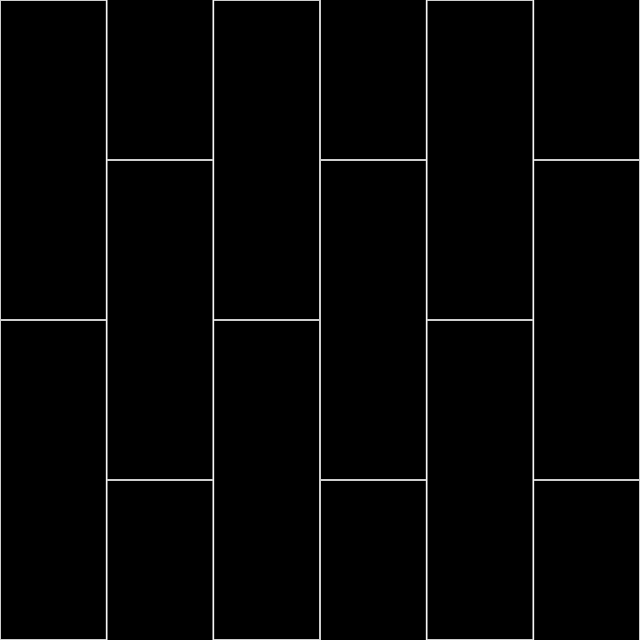
Reproduce this pattern procedurally as a Shadertoy shader.

```glsl
const float COLUMNS = 6.0;
const float BRICKS_PER_COLUMN = 2.0;
const float LINE_WIDTH = 1.0 / 384.0;
const vec3 BRICK_COLOR = vec3(0.0);
const vec3 LINE_COLOR = vec3(0.97);

// Distance to the nearest of evenly spaced lines, in canvas units
float lineDistance(float position, float count) {
    return abs(fract(position * count + 0.5) - 0.5) / count;
}

// Share of a pixel covered by a line of the given width
float lineCoverage(float dist, float width, float pixel) {
    return clamp((0.5 * width - dist) / pixel + 0.5, 0.0, 1.0);
}

// Upright bricks, with odd columns shifted by half a brick
float brickJoints(vec2 uv, vec2 pixel) {
    float column = floor(uv.x * COLUMNS);
    float shift = 0.5 * mod(column, 2.0) / BRICKS_PER_COLUMN;
    float sides = lineCoverage(lineDistance(uv.x, COLUMNS), LINE_WIDTH, pixel.x);
    float ends = lineCoverage(lineDistance(uv.y + shift, BRICKS_PER_COLUMN), LINE_WIDTH, pixel.y);
    return max(sides, ends);
}

void mainImage(out vec4 fragColor, in vec2 fragCoord) {
    vec2 pixel = 1.0 / iResolution.xy;
    float joints = brickJoints(fragCoord * pixel, pixel);
    fragColor = vec4(mix(BRICK_COLOR, LINE_COLOR, joints), 1.0);
}
```
